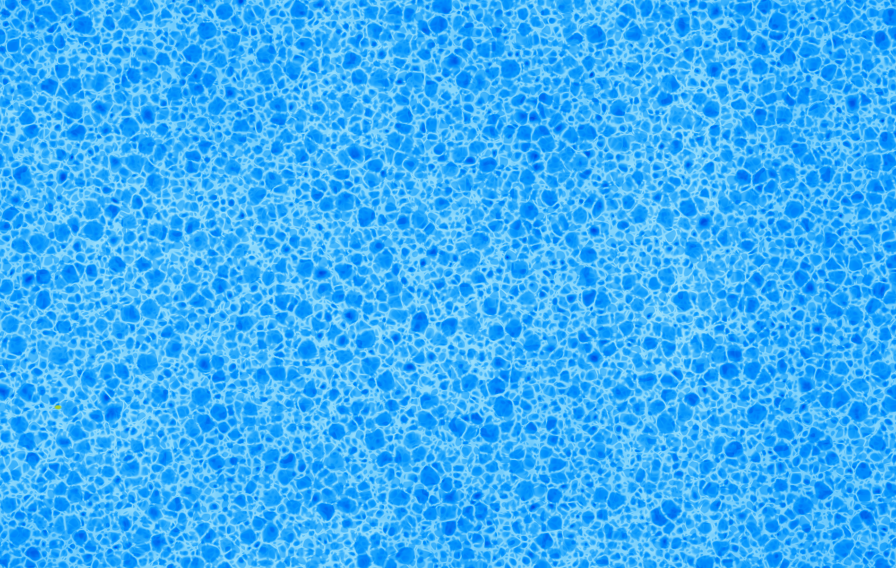
Write a Shadertoy shader that draws this texture.

```glsl
vec3 hash3(vec2 p) {
    vec3 q = fract(p.xyx * vec3(0.1031, 0.1030, 0.0973));
    q += dot(q, q.yxz + 33.33);
    return fract((q.xxy + q.yzz) * q.zyx);
}

float noise(vec2 p) {
    vec2 i = floor(p), f = fract(p);
    f = f * f * (3.0 - 2.0 * f);
    float low = mix(hash3(i).x, hash3(i + vec2(1, 0)).x, f.x);
    float high = mix(hash3(i + vec2(0, 1)).x, hash3(i + vec2(1, 1)).x, f.x);
    return mix(low, high, f.y);
}

// Bubble centre relative to p in xy, radius in z
vec3 bubble(vec2 id, vec2 p) {
    vec3 h = hash3(id + 17.0);
    return vec3(id + 0.05 + 0.9 * h.xy - p, 0.3 + 0.85 * pow(h.z, 5.0));
}

// Power diagram: wall distance, relative centre distance, radius, random value
vec4 foam(vec2 p) {
    vec2 base = floor(p), bestId = base;
    vec3 best = vec3(0);
    float bestPower = 1e5;
    for (int y = -2; y <= 2; y++)
    for (int x = -2; x <= 2; x++) {
        vec2 id = base + vec2(x, y);
        vec3 c = bubble(id, p);
        float power = dot(c.xy, c.xy) - c.z * c.z;
        if (power < bestPower) {
            bestPower = power;
            best = c;
            bestId = id;
        }
    }

    // Soft minimum of the wall distances rounds the pore corners
    float d = length(best.xy);
    float sum = exp(-14.0 * (best.z * 1.1 + 0.13 - d));
    for (int y = -2; y <= 2; y++)
    for (int x = -2; x <= 2; x++) {
        vec2 id = base + vec2(x, y);
        if (id == bestId) continue;
        vec3 c = bubble(id, p);
        float gap = dot(c.xy, c.xy) - c.z * c.z - bestPower;
        sum += exp(-14.0 * gap / (2.0 * max(length(c.xy - best.xy), 0.05)));
    }
    return vec4(-log(sum) / 14.0, d / best.z, best.z, hash3(bestId + 71.0).x);
}

// Blue ramp driven by its green channel
vec3 foamColor(float g) {
    float x = (g - 0.585) * 2.1;
    float red = 0.5 * (x + sqrt(x * x + 0.0025));
    return vec3(red, g, min(0.985, 0.72 + 0.5 * g));
}

void mainImage(out vec4 fragColor, in vec2 fragCoord) {
    vec2 uv = fragCoord / iResolution.y;
    vec2 p = uv * 60.0;
    p += 0.35 * (vec2(noise(p * 1.1), noise(p * 1.1 + 40.0)) - 0.5);

    vec4 pore = foam(p);
    vec4 fine = foam(p * 1.8 + 130.0);
    float finePore = smoothstep(0.0, 0.3, fine.x);
    float grain = noise(p * 2.3 + 9.0);

    // Pore floors with darker openings and faint inner strands
    float deep = 0.59 + 0.09 * (pore.w - 0.5) + 0.07 * (grain - 0.5);
    deep -= 0.05 * smoothstep(0.2, 0.8, pore.x);
    deep -= 0.11 * smoothstep(0.58, 0.85, noise(p * 1.5 + 63.0));
    deep += 0.04 * (1.0 - finePore);
    deep -= 0.2 * step(0.93, pore.w) * (1.0 - smoothstep(0.1, 0.8, pore.y));

    // Bright walls pierced by small pores
    float wall = mix(0.83, 0.70, finePore) + 0.06 * (grain - 0.5);
    float strand = 1.0 - smoothstep(-0.02, 0.25, pore.x);
    float g = mix(deep, wall, strand);

    // Broad unevenness and darker borders
    vec2 q = fragCoord / iResolution.xy - 0.5;
    g += 0.05 * (noise(uv * 5.0) - 0.5) + 0.015 - 0.09 * dot(q, q);
    vec3 color = foamColor(clamp(g, 0.3, 0.9));

    // Yellow fleck
    float fleck = length((uv - vec2(0.102, 0.283)) * vec2(1.0, 1.6));
    color = mix(vec3(0.65, 0.8, 0.2), color, smoothstep(0.003, 0.008, fleck));
    fragColor = vec4(color, 1.0);
}
```
